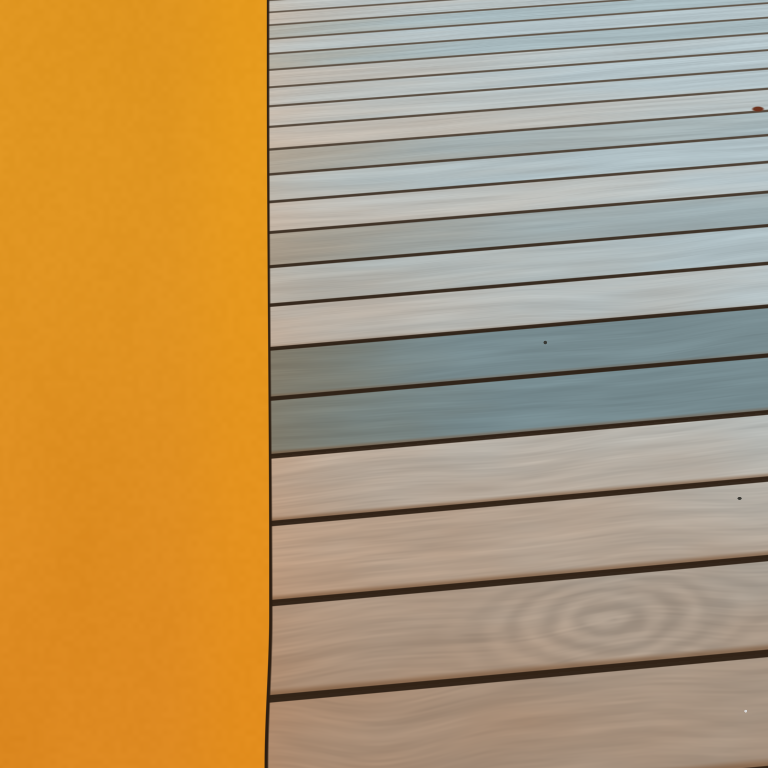
Write a three.js fragment shader that draws this texture.

```glsl
// A plain orange wall beside a weathered timber deck receding upward.
// Plank rows come from an inverse perspective map; each row gets its own
// tone, stretched-noise grain and a dark gap along its near edge.
varying vec2 vUv;

const vec3 GAP_DARK = vec3(0.17, 0.115, 0.07);
const vec3 GAP_FAR = vec3(0.36, 0.31, 0.26);

float hash(vec2 p) {
  vec3 q = fract(vec3(p.xyx) * 0.1031);
  q += dot(q, q.yzx + 33.33);
  return fract((q.x + q.y) * q.z);
}

float noise(vec2 p) {
  vec2 i = floor(p);
  vec2 f = fract(p);
  f = f * f * (3.0 - 2.0 * f);
  return mix(mix(hash(i), hash(i + vec2(1.0, 0.0)), f.x),
             mix(hash(i + vec2(0.0, 1.0)), hash(i + 1.0), f.x), f.y);
}

float fbm(vec2 p) {
  float sum = 0.0;
  float gain = 0.5;
  for (int i = 0; i < 4; i++) {
    sum += gain * noise(p);
    p = p * 2.03 + 17.1;
    gain *= 0.5;
  }
  return sum / 0.9375;
}

// 1 inside a soft-edged ellipse, 0 outside
float spot(vec2 p, vec2 centre, vec2 radius) {
  return 1.0 - smoothstep(0.6, 1.2, length((p - centre) / radius));
}

float isRow(float row, float target) {
  return 1.0 - step(0.5, abs(row - target));
}

// How grey and dark a row has weathered
float weathering(float row) {
  float w = isRow(row, 3.0) + 0.97 * isRow(row, 4.0);
  w += 0.48 * (isRow(row, 7.0) + isRow(row, 10.0));
  w += 0.55 * (isRow(row, 15.0) + isRow(row, 17.0));
  w += 0.14 * (isRow(row, 6.0) + isRow(row, 9.0));
  return w;
}

// Perspective row coordinate; y is the rate of change down the canvas
vec2 rowCoord(float across, float down) {
  vec3 m = mix(vec3(13.535, 9.94, -0.4516), vec3(12.952, 9.73, -0.4805), across);
  float depth = down - m.z;
  return vec2(m.x / depth - m.y, m.x / (depth * depth));
}

vec3 plankColor(float row, vec2 p, float across, float down) {
  float far = 1.0 - down;
  vec3 warm = mix(vec3(0.64, 0.53, 0.44), vec3(0.75, 0.72, 0.68), smoothstep(0.0, 0.85, far));
  vec3 cool = mix(vec3(0.64, 0.58, 0.52), vec3(0.71, 0.77, 0.79), smoothstep(0.0, 0.75, far));
  float patchy = fbm(vec2(p.x * 5.0, p.y * 1.6) + row * 7.3);
  float coolness = across * 0.75 + (patchy - 0.5) * 0.7 + 0.35 * (hash(vec2(row, 4.0)) - 0.4);
  coolness += 0.45 * (isRow(row, 6.0) + isRow(row, 9.0) + smoothstep(11.0, 13.0, row));
  vec3 col = mix(warm, cool, clamp(coolness, 0.0, 1.0));

  // Grey rows keep a brown tint near the wall
  vec3 grey = mix(vec3(0.47, 0.48, 0.44), vec3(0.46, 0.54, 0.56), smoothstep(0.0, 0.55, across + patchy * 0.3 - 0.1));
  grey += 0.16 * smoothstep(0.55, 1.0, far);
  col = mix(col, grey, weathering(row));
  col *= 1.0 + 0.04 * (isRow(row, 2.0) + isRow(row, 1.0));

  // Long fibres and broader streaks
  float bend = p.y + 0.25 * noise(vec2(p.x * 6.0, row));
  float fibre = noise(vec2(p.x * 16.0, bend * 42.0)) - 0.5;
  float streak = fbm(vec2(p.x * 7.0, bend * 9.0)) - 0.5;
  col *= 1.0 + fibre * 0.055 * smoothstep(1.0, 0.2, far) + streak * 0.15;

  // Oval growth rings on one near row
  vec2 q = (p - vec2(0.80, 0.48)) * vec2(5.0, 1.6);
  float rings = sin(26.0 * (length(q) + 0.35 * fbm(p * vec2(9.0, 2.0))));
  col *= 1.0 + 0.045 * rings * isRow(row, 0.0) * smoothstep(1.4, 0.3, length(q));

  // Warm bounce from the wall
  return col + vec3(0.035, 0.0, -0.025) * exp(-across * 9.0);
}

vec3 deckColor(vec2 uv, float across) {
  float down = 1.0 - uv.y;
  vec2 k = rowCoord(across, down);
  float row = floor(k.x);
  float f = fract(k.x);
  float soft = 0.0016 * k.y;
  vec3 col = plankColor(row, vec2(uv.x, k.x), across, down);

  // Gap straddles the row border, with a brown lit lip just above it
  float edge = min(f, 1.0 - f);
  float lip = smoothstep(0.11, 0.045, f);
  col = mix(col, vec3(0.46, 0.31, 0.19), lip * 0.55 * smoothstep(0.3, 0.7, down));
  float gap = 1.0 - smoothstep(0.032 - 0.3 * soft, 0.032 + soft, edge);
  return mix(col, mix(GAP_FAR, GAP_DARK, smoothstep(0.0, 0.45, down)), gap * 0.93);
}

vec3 wallColor(vec2 uv) {
  vec3 col = mix(vec3(0.865, 0.535, 0.125), vec3(0.875, 0.585, 0.125), smoothstep(0.0, 0.9, uv.y));
  col += vec3(0.025, 0.02, -0.01) * smoothstep(0.2, 0.33, uv.x);
  col += 0.025 * (fbm(uv * vec2(9.0, 3.0)) - 0.5) + 0.014 * (noise(uv * 130.0) - 0.5);
  return col;
}

void main() {
  float down = 1.0 - vUv.y;
  float wallEdge = 0.3475 + 0.003 * smoothstep(0.1, 0.75, down) - 0.006 * smoothstep(0.8, 1.0, down);
  float across = (vUv.x - 0.3503) / 0.6497;
  vec3 col = deckColor(vUv, max(across, 0.0));

  // Small debris: a dry leaf, two dark specks and a pale one
  float leaf = spot(vUv, vec2(0.987, 0.858), vec2(0.008, 0.0035));
  float specks = spot(vUv, vec2(0.71, 0.554), vec2(0.0025)) + spot(vUv, vec2(0.963, 0.351), vec2(0.003, 0.002));
  col = mix(col, vec3(0.42, 0.2, 0.12), leaf);
  col = mix(col, vec3(0.22, 0.22, 0.2), min(specks, 1.0));
  col = mix(col, vec3(0.85), spot(vUv, vec2(0.971, 0.074), vec2(0.002)));

  // Dark seam where the deck meets the wall
  float seam = 0.0025 + 0.0015 * smoothstep(0.4, 1.0, down);
  col = mix(GAP_DARK, col, smoothstep(seam - 0.001, seam + 0.002, vUv.x - wallEdge));
  col = mix(wallColor(vUv), col, smoothstep(-0.001, 0.001, vUv.x - wallEdge));
  gl_FragColor = vec4(col, 1.0);
}
```
